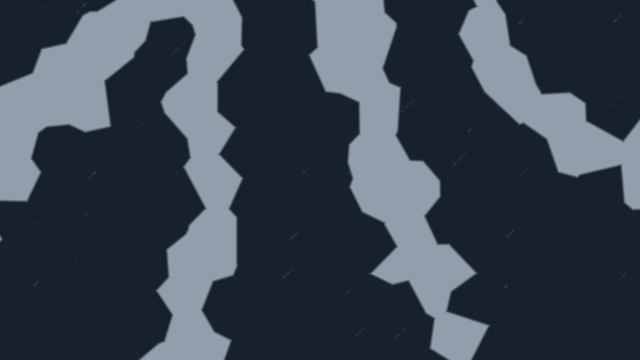
Give the GLSL for this pattern, as a Shadertoy shader.

```glsl
const vec3 DARK_SLATE = vec3(0.09, 0.13, 0.17);
const vec3 PALE_STEEL = vec3(0.57, 0.62, 0.67);

// Bands: centre x = top + lean * depth + bend * depth^2, in canvas heights
const vec4 BAND_TOP = vec4(0.37, 0.60, 0.94, 1.36);
const vec4 BAND_LEAN = vec4(-0.78, -0.07, 0.33, -0.80);
const vec4 BAND_BEND = vec4(0.0, 0.0, 0.0, 3.7);
const float BAND_HALF_WIDTH = 0.078;
const float WANDER_SCALE = 3.5;
const float WANDER_AMOUNT = 0.045;

const float FACET_SIZE = 0.108;
const float FACET_JITTER = 0.85;
const float EDGE_SOFTNESS = 0.0055;

const float SCRATCH_CELL = 0.15;
const float SCRATCH_CHANCE = 0.6;
const float SCRATCH_ANGLE = 0.72;
const float SCRATCH_HALF_WIDTH = 0.0045;
const float SCRATCH_STRENGTH = 0.24;

vec2 hash2(vec2 p) {
    vec3 q = fract(p.xyx * vec3(0.1031, 0.1030, 0.0973));
    q += dot(q, q.yzx + 33.33);
    return fract((q.xx + q.yz) * q.zy);
}

float cornerGradient(vec2 cell, vec2 offset) {
    float angle = 6.2832 * hash2(cell + 71.0).x;
    return dot(vec2(cos(angle), sin(angle)), offset);
}

float gradientNoise(vec2 p) {
    vec2 i = floor(p), f = fract(p);
    vec2 w = f * f * f * (f * (f * 6.0 - 15.0) + 10.0);
    vec2 e = vec2(1.0, 0.0);
    return mix(mix(cornerGradient(i, f), cornerGradient(i + e, f - e), w.x),
               mix(cornerGradient(i + e.yx, f - e.yx), cornerGradient(i + 1.0, f - 1.0), w.x), w.y);
}

// Approximate distance to the nearest band centre line
float bandDistance(vec2 p) {
    float depth = 1.0 - p.y;
    float x = p.x + WANDER_AMOUNT * gradientNoise(p * WANDER_SCALE);
    vec4 centre = BAND_TOP + depth * (BAND_LEAN + depth * BAND_BEND);
    vec4 slope = BAND_LEAN + 2.0 * depth * BAND_BEND;
    vec4 d = abs(x - centre) / sqrt(1.0 + slope * slope);
    return min(min(d.x, d.y), min(d.z, d.w));
}

// Bands are unions of Voronoi facets; the edge is the bisector
// between the nearest seed inside a band and the nearest one outside
float bandMask(vec2 p) {
    vec2 cell = floor(p / FACET_SIZE);
    vec2 inside = vec2(100.0), outside = vec2(-100.0);
    for (int j = -2; j <= 2; j++) {
        for (int i = -2; i <= 2; i++) {
            vec2 id = cell + vec2(i, j);
            vec2 seed = (id + 0.5 + FACET_JITTER * (hash2(id + 40.0) - 0.5)) * FACET_SIZE;
            vec2 toSeed = seed - p;
            float d = dot(toSeed, toSeed);
            if (bandDistance(seed) < BAND_HALF_WIDTH) {
                if (d < dot(inside, inside)) inside = toSeed;
            } else if (d < dot(outside, outside)) {
                outside = toSeed;
            }
        }
    }
    float edge = (dot(outside, outside) - dot(inside, inside)) / (2.0 * length(outside - inside));
    return smoothstep(-EDGE_SOFTNESS, EDGE_SOFTNESS, edge);
}

// Short, faint, broken diagonal strokes, each kept inside its own cell
float scratches(vec2 p) {
    vec2 id = floor(p / SCRATCH_CELL);
    vec2 place = hash2(id + 17.0);
    vec2 kind = hash2(id + 93.0);
    vec2 q = p - (id + 0.5 + 0.55 * (place - 0.5)) * SCRATCH_CELL;
    float angle = SCRATCH_ANGLE + 0.2 * (kind.y - 0.5);
    vec2 along = vec2(cos(angle), sin(angle));
    float t = dot(q, along);
    float s = dot(q, vec2(-along.y, along.x));
    float halfLength = mix(0.015, 0.036, place.y);
    float stroke = smoothstep(SCRATCH_HALF_WIDTH, 0.0, abs(s))
                 * smoothstep(halfLength, halfLength * 0.6, abs(t));
    float breaks = smoothstep(-0.4, 0.4, gradientNoise(vec2(t * 70.0, 9.0 * id.x + 5.3 * id.y)));
    return stroke * breaks * step(kind.x, SCRATCH_CHANCE) * mix(0.25, 1.0, kind.y);
}

void mainImage(out vec4 fragColor, in vec2 fragCoord) {
    vec2 p = fragCoord / iResolution.y;
    vec3 ground = mix(DARK_SLATE, PALE_STEEL, SCRATCH_STRENGTH * scratches(p));
    fragColor = vec4(mix(ground, PALE_STEEL, bandMask(p)), 1.0);
}
```
